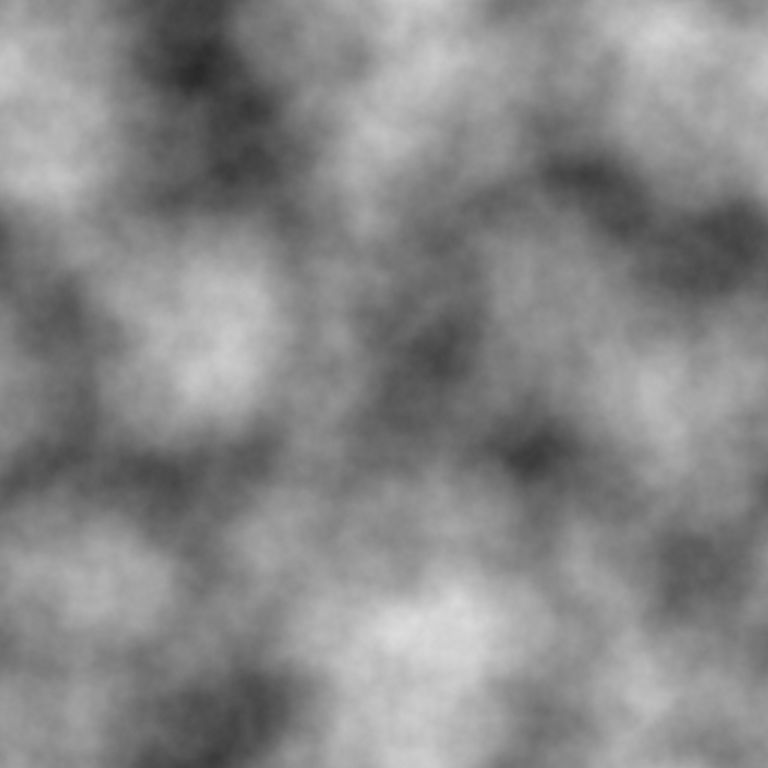
Reproduce this texture procedurally as a WebGL 2 fragment shader.

```glsl
#version 300 es
precision highp float;
precision highp int;
// Soft grey clouds: seamlessly tiling fractal gradient noise.

uniform vec2 u_resolution;
out vec4 fragColor;

// Integer hash of a lattice cell and octave, from 0 to 1
float hash(vec2 cell, float octave) {
    uvec3 q = uvec3(cell, octave) * uvec3(73856093u, 19349663u, 83492791u);
    uint h = q.x ^ q.y ^ q.z;
    h = (h ^ (h >> 16)) * 0x7feb352du;
    h = (h ^ (h >> 15)) * 0x846ca68bu;
    h ^= h >> 16;
    return float(h >> 8) / 16777216.0;
}

// Slope contribution of one lattice corner, wrapped to the period
float corner(vec2 cell, vec2 offset, float period, float octave) {
    float angle = 6.28319 * hash(mod(cell, period), octave);
    return dot(vec2(cos(angle), sin(angle)), offset);
}

float gradientNoise(vec2 p, float period, float octave) {
    vec2 cell = floor(p);
    vec2 f = p - cell;
    vec2 blend = f * f * f * (f * (f * 6.0 - 15.0) + 10.0);
    vec2 e = vec2(1.0, 0.0);
    float bottom = mix(corner(cell, f, period, octave),
                       corner(cell + e.xy, f - e.xy, period, octave), blend.x);
    float top = mix(corner(cell + e.yx, f - e.yx, period, octave),
                    corner(cell + e.xx, f - e.xx, period, octave), blend.x);
    return mix(bottom, top, blend.y);
}

// A faint broad layer, then octaves that double in frequency and halve in strength
float clouds(vec2 uv) {
    float sum = 0.5 * gradientNoise(uv * 2.0 + vec2(0.3, 0.6), 2.0, 9.0);
    float amplitude = 1.0;
    float period = 4.0;
    for (int i = 0; i < 7; i++) {
        float octave = float(i) + 1.0;
        vec2 shift = octave * vec2(0.37, 0.71);
        sum += amplitude * gradientNoise(uv * period + shift, period, octave);
        amplitude *= 0.49;
        period *= 2.0;
    }
    return sum;
}

void main() {
    vec2 uv = gl_FragCoord.xy / u_resolution;
    float grey = 0.53 + 0.4 * clouds(uv);
    fragColor = vec4(vec3(clamp(grey, 0.0, 1.0)), 1.0);
}
```
